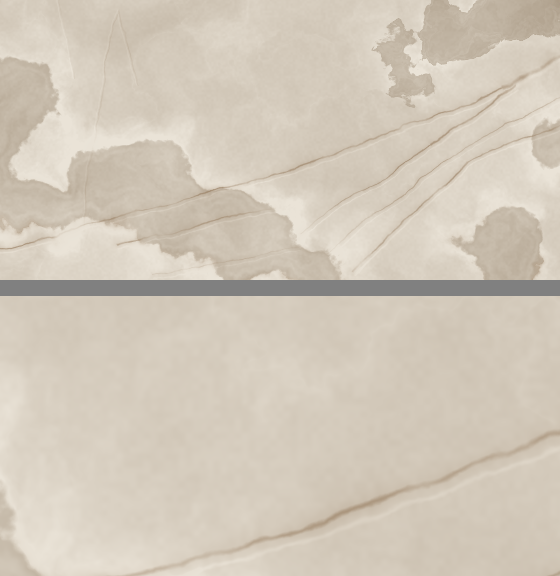
Top: the whole. Bottom: its middle third, enlarged.
This texture is drawn by a WebGL 1 fragment shader. Its source:

```glsl
precision highp float;
// Pale beige onyx slab with banded tan patches, milky halos and fine diagonal rusty veins.
uniform vec2 u_resolution;

float hash(vec2 p) {
  vec3 q = fract(vec3(p.xyx) * 0.1031);
  q += dot(q, q.yzx + 33.33);
  return fract((q.x + q.y) * q.z);
}

float noise(vec2 p) {
  vec2 i = floor(p), f = fract(p);
  f = f * f * (3.0 - 2.0 * f);
  return mix(mix(hash(i), hash(i + vec2(1, 0)), f.x),
             mix(hash(i + vec2(0, 1)), hash(i + vec2(1, 1)), f.x), f.y);
}

float fbm(vec2 p) {
  float sum = 0.0, gain = 0.5;
  for (int i = 0; i < 6; i++) {
    sum += gain * noise(p);
    p = mat2(1.6, 1.2, -1.2, 1.6) * p + 5.3;
    gain *= 0.52;
  }
  return sum - 0.5;
}

float segment(vec2 p, vec2 a, vec2 b) {
  vec2 pa = p - a, ba = b - a;
  return length(pa - ba * clamp(dot(pa, ba) / dot(ba, ba), 0.0, 1.0));
}

float smoothUnion(float a, float b) {
  float h = max(0.07 - abs(a - b), 0.0) / 0.07;
  return min(a, b) - h * h * 0.0175;
}

// Signed distance to the tan patches, negative inside
float patches(vec2 p, float rough) {
  float d = segment(p, vec2(0.05, 0.7), vec2(0.13, 0.36)) - 0.11;
  d = smoothUnion(d, segment(p, vec2(0.2, 0.31), vec2(0.6, 0.36)) - 0.13);
  d = smoothUnion(d, segment(p, vec2(0.6, 0.22), vec2(0.9, 0.19)) - 0.13);
  d = smoothUnion(d, segment(p, vec2(0.9, 0.09), vec2(1.2, 0.0)) - 0.08);
  d = max(d, 0.095 - length(p - vec2(0.22, 0.47)));
  float upper = segment(p, vec2(1.4, 0.88), vec2(1.46, 0.73)) - 0.05;
  upper = min(upper, segment(p, vec2(1.6, 0.85), vec2(1.9, 0.98)) - 0.11);
  d = min(d, upper + 0.35 * rough);
  d = min(d, segment(p, vec2(1.79, 0.18), vec2(1.86, 0.09)) - 0.1);
  return min(d, length(p - vec2(1.99, 0.53)) - 0.09);
}

// Thin core with a soft stain around it
float vein(vec2 p, vec2 a, vec2 b, float width) {
  float d = segment(p, a, b);
  return 0.65 * smoothstep(width, 0.0, d) + 0.35 * exp(-d / (width * 2.5));
}

// Long fractures that fan out toward the right edge
float fractures(vec2 p) {
  float v = vein(p, vec2(-0.1, 0.08), vec2(1.04, 0.395), 0.005);
  v = max(v, vein(p, vec2(1.04, 0.395), vec2(1.8, 0.68), 0.005));
  v = max(v, vein(p, vec2(1.8, 0.68), vec2(2.1, 0.84), 0.011));
  v = max(v, vein(p, vec2(0.42, 0.12), vec2(0.98, 0.26), 0.005));
  v = max(v, vein(p, vec2(1.07, 0.17), vec2(1.54, 0.49), 0.004));
  v = max(v, vein(p, vec2(1.54, 0.49), vec2(1.84, 0.69), 0.006));
  v = max(v, vein(p, vec2(1.27, 0.03), vec2(1.67, 0.42), 0.006));
  v = max(v, vein(p, vec2(1.67, 0.42), vec2(2.1, 0.6), 0.005));
  v = max(v, 0.7 * vein(p, vec2(1.17, 0.09), vec2(1.6, 0.44), 0.004));
  v = max(v, 0.6 * vein(p, vec2(1.6, 0.44), vec2(2.1, 0.71), 0.004));
  return max(v, 0.6 * vein(p, vec2(0.55, 0.02), vec2(1.07, 0.12), 0.004));
}

// Faint upright hairlines on the left
float hairlines(vec2 p) {
  float v = vein(p, vec2(0.42, 0.97), vec2(0.35, 0.58), 0.004);
  v = max(v, vein(p, vec2(0.35, 0.58), vec2(0.3, 0.18), 0.004));
  v = max(v, vein(p, vec2(0.42, 0.97), vec2(0.5, 0.7), 0.004));
  return max(v, vein(p, vec2(0.21, 1.02), vec2(0.26, 0.72), 0.004));
}

void main() {
  vec2 p = gl_FragCoord.xy / u_resolution.y;
  vec2 warp = vec2(fbm(p * 5.0), fbm(p * 5.0 + 17.0));
  float cloud = fbm(p * 2.2 + warp + 3.0);
  float mottle = fbm(p * 8.0 + warp * 2.0);

  // Smooth cloudy ground, dimmer in the upper middle, with milky wisps
  float tone = 0.79 + 0.5 * cloud + 0.14 * mottle;
  vec2 middle = (p - vec2(1.05, 0.72)) * vec2(1.6, 2.2);
  tone -= 0.15 * exp(-dot(middle, middle));
  float wisp = 1.0 - abs(2.0 * fbm(p * 2.5 + warp + 31.0));
  tone += 0.1 * pow(max(wisp, 0.0), 12.0);

  // Banded patches with ragged edges inside bright halos
  float d = patches(p + 0.26 * warp, mottle) + 0.03 * fbm(p * 28.0);
  float inside = smoothstep(0.009, -0.009, d);
  tone += 0.4 * exp(-max(d, 0.0) * 12.0) * smoothstep(-0.3, 0.15, mottle);
  float bands = sin(d * 140.0 + mottle * 6.0) * exp(min(d, 0.0) * 12.0);
  float patchTone = 0.42 + 0.08 * bands + 0.55 * mottle + 0.35 * cloud;
  tone = mix(tone, patchTone, inside * 0.94);

  // Broken rusty veins with a pale lip, and a ragged rim below the patches
  vec2 q = p + 0.045 * warp + 0.012 * vec2(fbm(p * 22.0), fbm(p * 22.0 + 9.0));
  float stain = smoothstep(-0.22, 0.2, fbm(p * 7.0 + 50.0));
  float rust = fractures(q) * (0.12 + 0.58 * stain);
  rust += 0.5 * exp(-abs(d) * 110.0) * stain * smoothstep(0.45, 0.15, p.y);
  tone += 0.2 * fractures(q + vec2(-0.006, 0.014));
  tone += 0.12 * hairlines(q + vec2(0.007, 0.0));
  rust += 0.2 * hairlines(q) * stain;

  // Grey shadow in the right corner, fine grain and final palette
  tone -= 0.35 * exp(-9.0 * length(p - vec2(2.0, 1.0)));
  tone += 0.07 * (noise(p * 120.0) - 0.5);
  vec3 color = mix(vec3(0.67, 0.61, 0.53), vec3(0.89, 0.86, 0.81), clamp(tone, -0.1, 1.12));
  color = mix(color, vec3(0.6, 0.5, 0.39), clamp(rust, 0.0, 0.75));
  gl_FragColor = vec4(color, 1.0);
}
```
